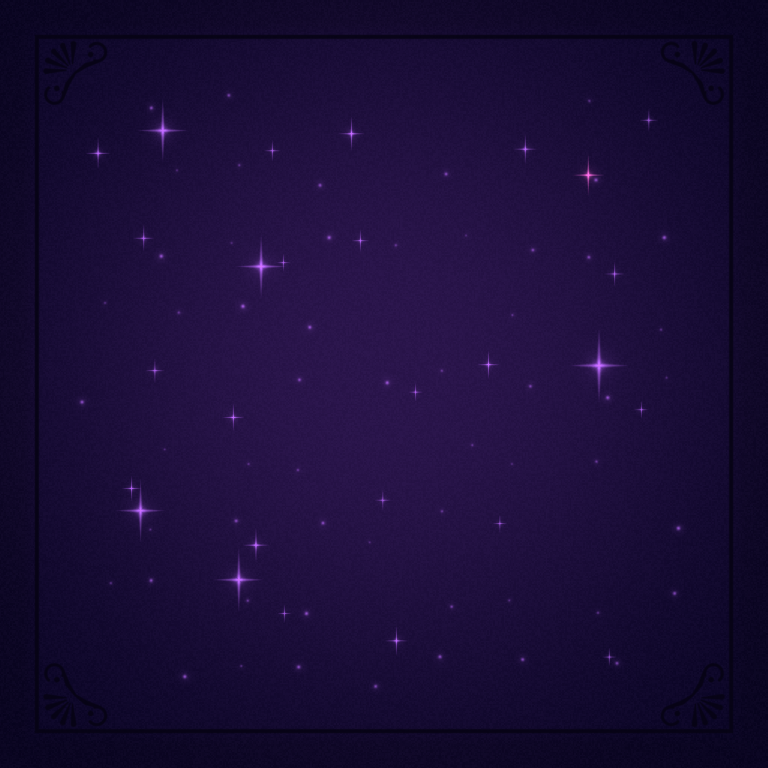
A WebGL 2 fragment shader for this background:

```glsl
#version 300 es
precision highp float;
// Violet night sky inside a dark ornamental frame: a radial gradient with grain,
// four-pointed stars on a small sheared lattice and on jittered grids, and
// mirrored corner scrolls built from arcs and tapered strokes.
uniform vec2 u_resolution;
out vec4 fragColor;

const vec3 SKY_CENTER = vec3(0.165, 0.082, 0.295);
const vec3 SKY_EDGE = vec3(0.045, 0.023, 0.150);
const vec3 FRAME_INK = vec3(0.022, 0.010, 0.075);
const vec3 STAR_VIOLET = vec3(0.50, 0.28, 0.62);
const vec3 STAR_PINK = vec3(0.75, 0.30, 0.55);
const vec2 GLOW_POS = vec2(0.49, 0.53);
const float FRAME_HALF = 0.452;
const float FRAME_WIDTH = 0.0026;
const float FIELD_MARGIN = 0.08;
const float GRAIN = 0.028;
// Lattice of large stars: origin, step along a pair, step between pairs
const vec2 LARGE_ORIGIN = vec2(0.212, 0.830);
const vec2 LARGE_STEP = vec2(0.128, -0.177);
const vec2 LARGE_PAIR = vec2(-0.029, -0.495);
const float LARGE_SHEAR = 0.087;
const vec2 RIGHT_STAR = vec2(0.780, 0.524);
const vec2 PINK_STAR = vec2(0.766, 0.772);

float pixel;

float hash(vec2 p) {
    vec3 q = fract(vec3(p.xyx) * 0.1031);
    q += dot(q, q.yzx + 33.33);
    return fract((q.x + q.y) * q.z);
}

// Four thin tapering rays with a soft core
float star(vec2 d, float size) {
    vec2 a = abs(d) / size;
    vec2 reach = max(1.0 - a / vec2(0.78, 1.0), 0.0);
    vec2 width = max(0.012 + 0.04 * reach, 0.6 * pixel / size);
    float rayY = reach.y * exp(-a.x * a.x / (width.y * width.y));
    float rayX = reach.x * exp(-a.y * a.y / (width.x * width.x));
    float r2 = dot(a, a);
    return 0.85 * max(rayX, rayY) + 0.45 * exp(-r2 * 45.0) + 0.13 * exp(-r2 * 7.0);
}

float dotStar(vec2 d, float size) {
    float r2 = dot(d, d) / (size * size);
    return 0.8 * exp(-r2) + 0.12 * exp(-r2 * 0.12);
}

// One star per grid cell; corner cells stay empty for the scrolls
float starField(vec2 uv, float count, float seed, bool rays) {
    vec2 g = (uv - FIELD_MARGIN) / (1.0 - 2.0 * FIELD_MARGIN) * count;
    vec2 id = floor(g);
    vec2 fromMid = abs(id + 0.5 - 0.5 * count);
    bool outside = max(fromMid.x, fromMid.y) > 0.5 * count;
    bool corner = min(fromMid.x, fromMid.y) > 0.5 * count - 1.0;
    if (outside || (corner && !rays) || hash(id + seed) > 0.82) return 0.0;
    vec2 jitter = vec2(hash(id + seed + 17.0), hash(id + seed + 41.0));
    vec2 d = (fract(g) - mix(vec2(0.24), vec2(0.76), jitter));
    d *= (1.0 - 2.0 * FIELD_MARGIN) / count;
    float level = hash(id + seed + 73.0);
    if (rays) return star(d, mix(0.011, 0.023, level)) * mix(0.7, 1.0, level);
    return dotStar(d, mix(0.0014, 0.0024, level)) * mix(0.35, 1.0, level);
}

// Stroke from a to b whose radius goes from ra to rb
float stroke(vec2 p, vec2 a, vec2 b, float ra, float rb) {
    vec2 ab = b - a;
    float t = clamp(dot(p - a, ab) / dot(ab, ab), 0.0, 1.0);
    return length(p - a - ab * t) - mix(ra, rb, t);
}

// Ring section centred on an angle
float arc(vec2 p, float radius, float middle, float spread) {
    float c = cos(middle), s = sin(middle);
    vec2 q = vec2(c * p.x + s * p.y, abs(c * p.y - s * p.x));
    vec2 tip = radius * vec2(cos(spread), sin(spread));
    return atan(q.y, q.x) < spread ? abs(length(q) - radius) : length(q - tip);
}

// Scroll mirrored about the diagonal; p is measured from the canvas corner
float scroll(vec2 p) {
    p = vec2(max(p.x, p.y), min(p.x, p.y));
    vec2 curl = p - vec2(0.126, 0.071);
    float d = arc(curl, 0.0115, -0.3, 2.1) - 0.0020;
    d = min(d, length(curl + vec2(0.008, -0.003)) - 0.0036);
    d = min(d, stroke(p, vec2(0.130, 0.082), vec2(0.112, 0.088), 0.002, 0.003));
    d = min(d, stroke(p, vec2(0.112, 0.088), vec2(0.092, 0.102), 0.003, 0.001));
    for (int i = 0; i < 3; i++) {
        float angle = -2.36 + 0.42 * float(i);
        vec2 dir = vec2(cos(angle), sin(angle));
        vec2 root = vec2(0.094) + 0.008 * dir;
        d = min(d, stroke(p, root, root + 0.026 * dir, 0.0008, 0.0036));
    }
    return d;
}

void main() {
    vec2 uv = gl_FragCoord.xy / u_resolution;
    pixel = 1.0 / min(u_resolution.x, u_resolution.y);
    vec2 fromCenter = abs(uv - 0.5);

    // Sky, dimmer outside the frame, with fine grain
    vec3 color = mix(SKY_CENTER, SKY_EDGE, smoothstep(0.05, 0.70, length(uv - GLOW_POS)));
    float box = max(fromCenter.x, fromCenter.y) - FRAME_HALF;
    color *= 1.0 - 0.14 * smoothstep(-0.01, 0.02, box);
    color += GRAIN * (hash(floor(uv * 512.0)) - 0.5) * vec3(0.8, 0.6, 1.0);

    // Frame line and corner scrolls
    float ink = min(abs(box) - FRAME_WIDTH, scroll(0.5 - fromCenter + vec2(0.0, 0.003)));
    color = mix(color, FRAME_INK, 0.88 * (1.0 - smoothstep(-pixel, pixel, ink)));

    // Large stars, then the scattered ones
    float light = star(uv - RIGHT_STAR, 0.050);
    for (int i = 0; i < 4; i++) {
        float along = float(i % 2), pair = float(i / 2);
        vec2 pos = LARGE_ORIGIN + along * LARGE_STEP + pair * LARGE_PAIR;
        pos.y += along * pair * LARGE_SHEAR;
        light += star(uv - pos, 0.042);
    }
    light += starField(uv, 5.0, 5.0, true) + starField(uv, 9.0, 29.0, false);
    color += STAR_VIOLET * light + STAR_PINK * star(uv - PINK_STAR, 0.027);
    fragColor = vec4(color, 1.0);
}
```
